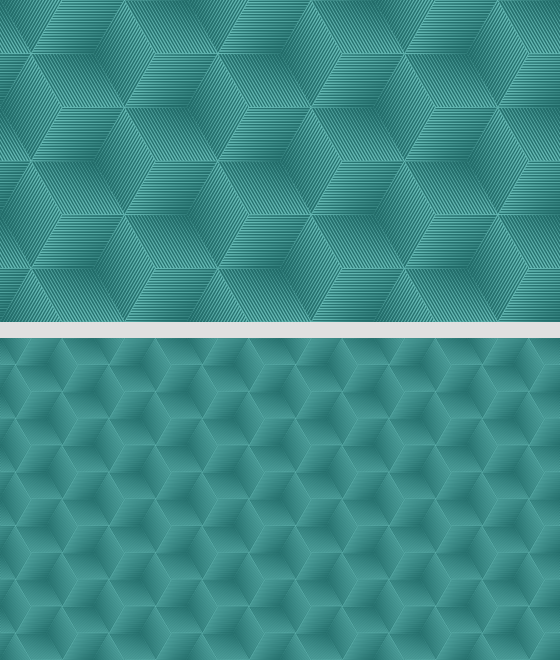
Top, the tile; bottom, the same tile 2 across and 2 down.
This pattern is drawn by a WebGL 1 fragment shader. Its source:

```glsl
precision highp float;
// Teal tumbling blocks: hexagons on a 3 by 3 staggered grid, each split into three
// rhombic faces. Every face is ruled with 20 stripes along one of its edges, and the
// stripes taper and darken towards the outer corner of the face.

uniform vec2 u_resolution;

const float SQRT3 = 1.7320508;
const float STRIPES = 20.0;

// Offset from the nearest hexagon centre; neighbouring centres are one unit apart.
vec2 hexOffset(vec2 cell) {
  vec2 stretch = vec2(SQRT3, 1.0);
  vec2 a = (fract(cell + 0.5) - 0.5) * stretch;
  vec2 b = (fract(cell) - 0.5) * stretch;
  return dot(a, a) < dot(b, b) ? a : b;
}

// Turns any of the three faces onto the lower right one, then returns its skewed
// coordinates: x along the stripes, y across them, both from 0 at the centre to 1.
vec2 faceCoords(vec2 d) {
  float third = radians(120.0);
  float turn = -third * (floor(atan(d.y, d.x) / third) + 1.0);
  float c = cos(turn);
  float s = sin(turn);
  d = vec2(c * d.x - s * d.y, s * d.x + c * d.y);
  float across = -2.0 * d.y;
  return vec2(SQRT3 * d.x + 0.5 * across, across);
}

// Antialiased coverage of a line, with all lengths in stripe spacings.
float lineCoverage(float dist, float halfWidth, float blur) {
  return clamp((halfWidth - dist) / blur + 0.5, 0.0, 1.0);
}

void main() {
  vec2 cell = gl_FragCoord.xy / u_resolution * 3.0;
  vec2 face = faceCoords(hexOffset(cell - vec2(1.0 / 3.0, 0.0)));
  float blur = max(5.0 * STRIPES / u_resolution.y, 0.2);

  // Tapering stripes
  float corner = face.x * face.y;
  float fade = clamp(1.0 - 0.42 * face.x - 0.55 * corner, 0.0, 1.0);
  float stripeDist = abs(fract(face.y * STRIPES + 0.5) - 0.5);
  float stripe = lineCoverage(stripeDist, mix(0.08, 0.27, fade), blur);
  float light = stripe * mix(0.36, 1.0, fade);

  // Fine edges where the stripes end
  float edgeDist = min(face.x, 1.0 - face.x) * STRIPES;
  float edge = lineCoverage(edgeDist, 0.2, blur);
  light = max(light, edge * 0.85 * (1.0 - 0.85 * corner));

  // Ground darkens towards the outer corner
  vec3 ground = mix(vec3(0.13, 0.42, 0.41), vec3(0.16, 0.46, 0.45), fade);
  gl_FragColor = vec4(mix(ground, vec3(0.40, 0.73, 0.71), light), 1.0);
}
```
